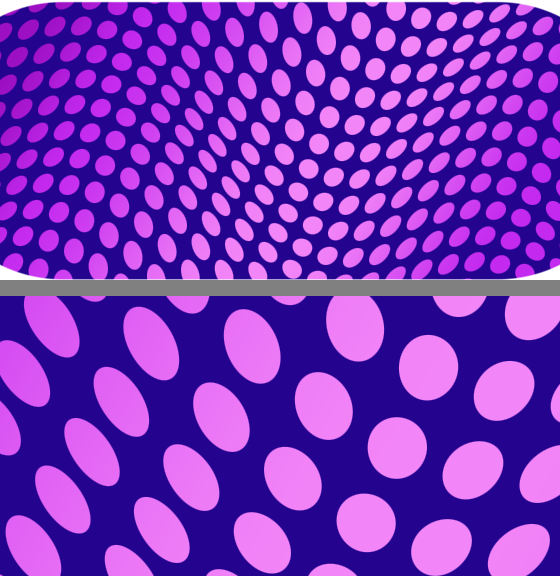
Top: the whole. Bottom: its middle third, enlarged.
Write a Shadertoy shader that draws this pattern.

```glsl
// Warped halftone lattice of pink and violet dots on deep indigo, inside a wide rounded panel.

// Lengths are in canvas heights, lattice steps in cells.
const vec2  ORIGIN       = vec2(1.066, 0.305);  // lattice origin, y measured down
const float COLUMN_STEP  = 0.0891;
const float ROW_STEP     = 0.0938;
const float ROW_SHIFT    = 0.0372;              // each row slides left by this
const float TILT         = 0.0365;              // mean fall per column
const float BEND         = -0.0004;
const float WAVE_HEIGHT  = 0.1406;
const float WAVE_FREQ    = 0.405;
const float WAVE_START   = -1.8;
const float SQUEEZE      = 0.0156;              // columns close up on steep parts
const float SWAY         = 0.95;                // crests meander from row to row
const float SWAY_FREQ    = 0.42;
const float SWAY_CENTRE  = 3.5;
const float DOT_RADIUS   = 0.367;               // in cells
const int   SOLVE_STEPS  = 8;

const float PANEL_CENTRE = 0.4974;
const float PANEL_INSET  = 0.2214;              // end-cap centre from the sides
const float PANEL_RADIUS = 0.495;
const float GLOW_SLANT   = 0.6;

const vec3 INDIGO = vec3(0.140, 0.010, 0.555);
const vec3 PLUM   = vec3(0.610, 0.060, 0.760);
const vec3 VIOLET = vec3(0.765, 0.160, 0.935);
const vec3 PINK   = vec3(0.950, 0.520, 0.970);
const vec3 PAPER  = vec3(1.0);

// Lattice coordinates (column, row) to canvas position, y down.
vec2 warp(vec2 cell) {
    float u = cell.x - SWAY * sin(SWAY_FREQ * (cell.y - SWAY_CENTRE));
    float wave = sin(WAVE_FREQ * (u - WAVE_START));
    return ORIGIN + vec2(
        COLUMN_STEP * cell.x - ROW_SHIFT * cell.y - SQUEEZE * wave,
        ROW_STEP * cell.y + TILT * u + BEND * u * u + WAVE_HEIGHT * wave);
}

// Inverse of warp by Newton steps from the unwaved lattice.
vec2 unwarp(vec2 p) {
    const float E = 0.01;
    mat2 flatLattice = mat2(COLUMN_STEP, TILT, -ROW_SHIFT, ROW_STEP);
    vec2 cell = inverse(flatLattice) * (p - ORIGIN);
    for (int i = 0; i < SOLVE_STEPS; i++) {
        vec2 dx = warp(cell + vec2(E, 0.0)) - warp(cell - vec2(E, 0.0));
        vec2 dy = warp(cell + vec2(0.0, E)) - warp(cell - vec2(0.0, E));
        mat2 jacobian = mat2(dx, dy) / (2.0 * E);
        vec2 move = inverse(jacobian) * (p - warp(cell));
        cell += clamp(move, -3.0, 3.0);
    }
    return cell;
}

// Diagonal glow: plum, violet, pink, then violet again.
vec3 dotColour(vec2 p) {
    float t = p.x + GLOW_SLANT * p.y;
    vec3 colour = mix(PLUM, VIOLET, smoothstep(0.15, 0.60, t));
    colour = mix(colour, PINK, smoothstep(0.50, 1.45, t));
    return mix(colour, VIOLET, smoothstep(1.60, 2.35, t));
}

float panelDistance(vec2 p, float aspect) {
    float capX = clamp(p.x, PANEL_INSET, aspect - PANEL_INSET);
    return length(p - vec2(capX, 1.0 - PANEL_CENTRE)) - PANEL_RADIUS;
}

void mainImage(out vec4 fragColor, in vec2 fragCoord) {
    float pixel = 1.0 / iResolution.y;
    vec2 p = fragCoord * pixel;
    p.y = 1.0 - p.y;

    // Round in lattice space, so the warp stretches each dot to an ellipse.
    vec2 cell = unwarp(p);
    float d = length(cell - round(cell)) - DOT_RADIUS;
    float edge = max(fwidth(d), 1e-4);
    float dotMask = clamp(0.5 - d / edge, 0.0, 1.0);
    vec3 colour = mix(INDIGO, dotColour(p), dotMask);

    // Paper beyond the rounded panel.
    float panel = panelDistance(p, iResolution.x * pixel);
    colour = mix(colour, PAPER, smoothstep(-pixel, pixel, panel));
    fragColor = vec4(colour, 1.0);
}
```
